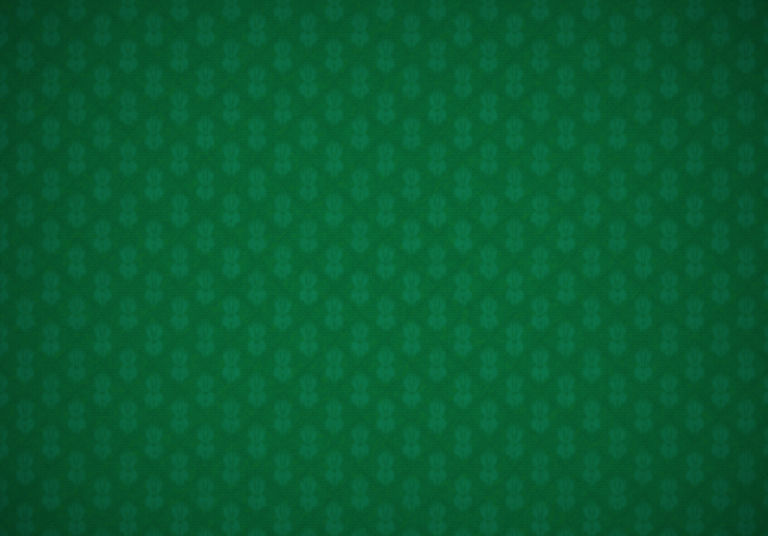
Give the GLSL for this pattern, as a WebGL 1 fragment shader.

```glsl
precision highp float;
// Green damask cloth: pale two-lobed floral sprigs on a half-drop lattice.
// Sprigs are mirrored unions of ellipses; diamond trellis, diagonal hatch and
// noise flecks weave the ground, and a vignette darkens the borders.
uniform vec2 u_resolution;

const float CELL = 0.0961;                  // repeat pitch, in canvas heights
const vec2 ORIGIN = vec2(0.0470, 0.0295);   // centre of one sprig
const vec3 GROUND = vec3(0.030, 0.405, 0.212);
const vec3 SPRIG = vec3(0.046, 0.462, 0.294);
const vec3 MOSS = vec3(0.045, 0.430, 0.180);
const float TRELLIS_WIDTH = 0.022;          // lengths below are in cells
const float EDGE_SOFTNESS = 0.018;
const float HATCH_COUNT = 9.0;
const float HATCH_DEPTH = 0.035;
const float TRELLIS_DEPTH = 0.075;
const float SPRIG_WEAR = 0.28;
const float GRAIN = 0.06;
const vec2 VIGNETTE = vec2(0.24, 0.16);     // darkening at sides, top and bottom

float hash(vec2 p) {
  return fract(sin(dot(p, vec2(127.1, 311.7))) * 43758.5453);
}

float noise(vec2 p) {
  vec2 i = floor(p), f = fract(p);
  f = f * f * (3.0 - 2.0 * f);
  return mix(mix(hash(i), hash(i + vec2(1.0, 0.0)), f.x),
             mix(hash(i + vec2(0.0, 1.0)), hash(i + 1.0), f.x), f.y);
}

// Approximate distance to an ellipse leaning by the given angle
float petal(vec2 p, vec2 centre, vec2 radii, float lean) {
  float c = cos(lean), s = sin(lean);
  p -= centre;
  p = vec2(c * p.x - s * p.y, s * p.x + c * p.y);
  return (length(p / radii) - 1.0) * min(radii.x, radii.y);
}

float sprigDistance(vec2 p) {
  p.x = abs(p.x);
  // Upper crown
  float d = petal(p, vec2(0.085, 0.135), vec2(0.062, 0.125), 0.35);
  d = min(d, petal(p, vec2(0.0, 0.205), vec2(0.040, 0.110), 0.0));
  d = min(d, petal(p, vec2(0.075, 0.245), vec2(0.024, 0.070), -0.25));
  // Waist
  d = min(d, petal(p, vec2(0.0, 0.02), vec2(0.085, 0.100), 0.0));
  // Lower blossom
  d = min(d, petal(p, vec2(0.092, -0.120), vec2(0.078, 0.115), -0.25));
  d = min(d, petal(p, vec2(0.050, -0.225), vec2(0.040, 0.080), 0.25));
  d = min(d, petal(p, vec2(0.0, -0.10), vec2(0.070, 0.120), 0.0));
  // Heart and slits cut out of the middle
  d = max(d, -petal(p, vec2(0.020, -0.035), vec2(0.024, 0.036), 0.5));
  d = max(d, -petal(p, vec2(0.032, 0.115), vec2(0.010, 0.055), 0.2));
  return max(d, -petal(p, vec2(0.0, -0.195), vec2(0.015, 0.030), 0.0));
}

void main() {
  vec2 uv = gl_FragCoord.xy / u_resolution.y;
  vec2 g = (uv - ORIGIN) / CELL;
  float px = 1.0 / (u_resolution.y * CELL);

  // Nearest sprig among the two interleaved square lattices
  vec2 idA = floor(g + 0.5), idB = floor(g) + 0.5;
  vec2 a = g - idA, b = g - idB;
  bool useA = abs(a.x) + abs(a.y) < abs(b.x) + abs(b.y);
  vec2 p = useA ? a : b;
  vec2 id = useA ? idA : idB;

  // Diagonal weave
  vec2 diag = vec2(g.x + g.y, g.x - g.y);
  vec2 wave = cos(6.2831853 * HATCH_COUNT * diag);
  float resolved = 1.0 - smoothstep(0.25, 0.5, px * HATCH_COUNT);
  vec3 color = GROUND * (1.0 + HATCH_DEPTH * wave.x * wave.y * resolved);

  // Broken diamond trellis with a faint inner line
  float border = (0.5 - abs(p.x) - abs(p.y)) * 0.7071;
  float soft = EDGE_SOFTNESS + px;
  float outer = 1.0 - smoothstep(TRELLIS_WIDTH - soft, TRELLIS_WIDTH + soft, border);
  float inner = 1.0 - smoothstep(0.0, soft, abs(border - 0.075));
  float broken = 0.5 + 0.5 * noise(diag * 9.0);
  color *= 1.0 - TRELLIS_DEPTH * broken * (outer + 0.45 * inner);

  // Mossy flecks in the ground
  float fleck = smoothstep(0.62, 0.88, noise(diag * vec2(8.0, 13.0) + 40.0));
  color = mix(color, MOSS, 0.55 * fleck);

  // Sprig, with fading that varies between repeats
  float shape = 1.0 - smoothstep(-soft, soft, sprigDistance(p));
  float wear = SPRIG_WEAR * (0.5 * hash(id) + 0.5 * noise(g * 10.0));
  color = mix(color, SPRIG, shape * (1.0 - wear));

  // Cloth grain and vignette
  color *= 1.0 + GRAIN * (noise(g * 17.0) - 0.5) + 0.5 * GRAIN * (noise(g * 3.0) - 0.5);
  vec2 q = abs(2.0 * gl_FragCoord.xy / u_resolution - 1.0);
  color *= 1.0 - dot(pow(q, vec2(2.5)), VIGNETTE);
  gl_FragColor = vec4(color, 1.0);
}
```
